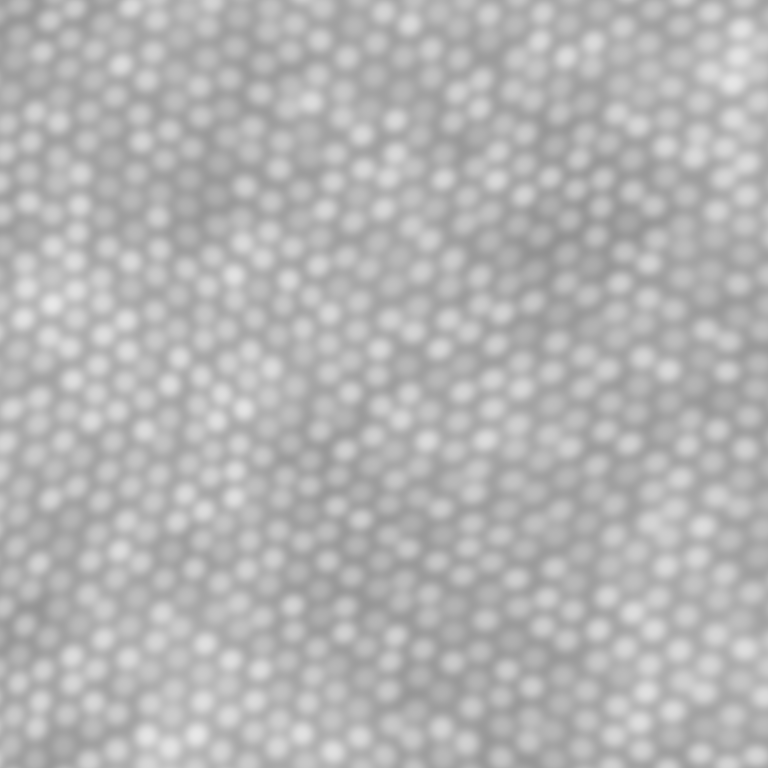
Reproduce this texture procedurally as a Shadertoy shader.

```glsl
// Soft grey mosaic of packed round cells, like a blurred honeycomb of pale dots.

// Integer hash: two random values in 0..1 per lattice point
vec2 hash2(ivec2 cell) {
    uvec2 v = uvec2(cell + 4096) * 1664525u + 1013904223u;
    v.x += v.y * 1664525u;
    v.y += v.x * 1664525u;
    v ^= v >> 16u;
    v.x += v.y * 1664525u;
    v.y += v.x * 1664525u;
    v ^= v >> 16u;
    return vec2(v & 65535u) / 65535.0;
}

// Smooth two-channel value noise
vec2 noise2(vec2 p) {
    ivec2 i = ivec2(floor(p));
    vec2 f = fract(p);
    f = f * f * f * (f * (f * 6.0 - 15.0) + 10.0);
    return mix(mix(hash2(i), hash2(i + ivec2(1, 0)), f.x),
               mix(hash2(i + ivec2(0, 1)), hash2(i + ivec2(1, 1)), f.x), f.y);
}

mat2 rotation(float angle) {
    return mat2(cos(angle), sin(angle), -sin(angle), cos(angle));
}

// Sum of round-topped spots on a jittered hexagonal lattice of unit spacing
float cellGlow(vec2 p) {
    float rowHeight = 0.866;
    int homeRow = int(floor(p.y / rowHeight));
    float glow = 0.0;
    for (int dy = -2; dy <= 2; dy++) {
        int row = homeRow + dy;
        float shift = 0.5 * float(row & 1);
        int homeColumn = int(floor(p.x - shift));
        for (int dx = -2; dx <= 2; dx++) {
            ivec2 id = ivec2(homeColumn + dx, row);
            vec2 jitter = (hash2(id) - 0.5) * 0.24;
            vec2 center = vec2(float(id.x) + shift + 0.5, (float(row) + 0.5) * rowHeight) + jitter;
            float reach = length(p - center) / 0.405;
            float brightness = mix(0.10, 0.235, hash2(id + 517).x);
            glow += brightness * exp(-pow(reach, 2.7));
        }
    }
    return glow;
}

void mainImage(out vec4 fragColor, in vec2 fragCoord) {
    vec2 uv = fragCoord / iResolution.y;

    // Rows wander gently, and cells grow a little toward the right
    vec2 bent = uv + 0.035 * noise2(uv * 2.6 + 3.7) + 0.005 * noise2(uv * 8.0 + 21.3);
    bent.x -= 0.06 * uv.x * uv.x;

    // Slight stretch along the rising diagonal, then rows climbing to the right
    vec2 diagonal = rotation(-0.75) * bent * vec2(1.0);
    vec2 stretched = rotation(0.75) * (diagonal * vec2(0.96, 1.04));
    vec2 lattice = rotation(-0.45) * stretched * 25.5;

    // Broad cloudy shading, drawn out along the same diagonal
    vec2 drift = rotation(-0.75) * uv * vec2(1.0);
    drift *= vec2(0.85, 1.15);
    float clouds = 0.55 * noise2(drift * 4.5 + 9.1).x + 0.45 * noise2(drift * 11.0 + 40.6).y;

    float grey = 0.619 + cellGlow(lattice) + 0.17 * (clouds - 0.5);
    fragColor = vec4(vec3(grey), 1.0);
}
```
